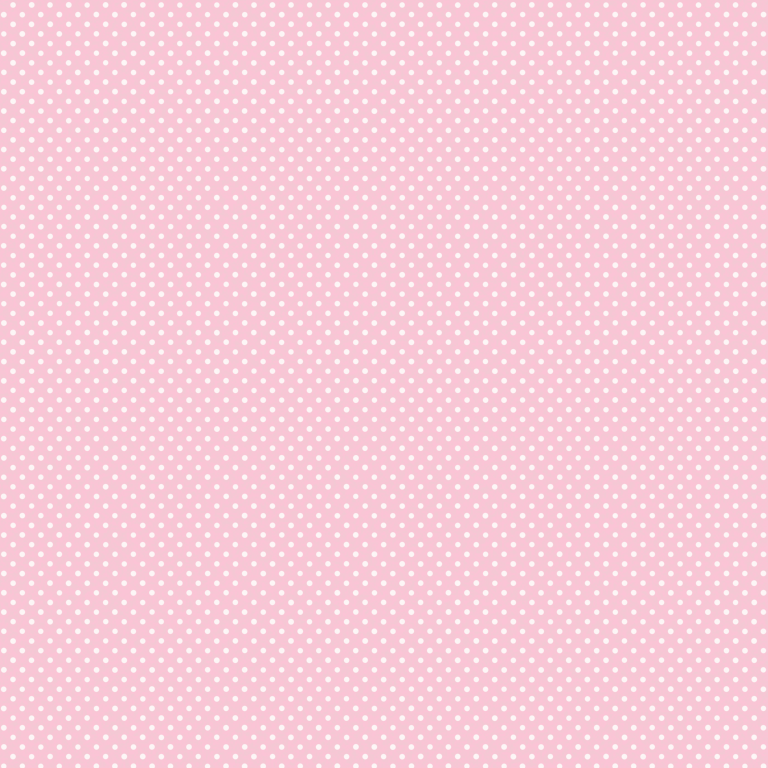
Reproduce this pattern procedurally as a WebGL 2 fragment shader.

```glsl
#version 300 es
precision highp float;
// Small off-white polka dots in staggered rows on a pale pink cloth.
// Two interleaved grids give the nearest dot centre; value noise adds
// slight irregularity to the dots and a fine grain to the pink.

#define REPEATS vec2(41.45, 39.85)
#define FIRST_DOT vec2(0.0170, 0.9935)
#define DOT_RADIUS 0.0036
#define RADIUS_VARIATION 0.0003
#define CENTRE_JITTER 0.0003
#define EDGE_SOFTNESS 0.0008
#define GRAIN_SCALE 420.0
#define DOT_COLOR vec3(0.99, 0.965, 0.965)
#define PINK_WARM vec3(0.985, 0.768, 0.838)
#define PINK_DULL vec3(0.952, 0.787, 0.830)

uniform vec2 u_resolution;
out vec4 fragColor;

float hash(vec2 p) {
    vec3 q = fract(vec3(p.xyx) * 0.1031);
    q += dot(q, q.yzx + 33.33);
    return fract((q.x + q.y) * q.z);
}

float valueNoise(vec2 p) {
    vec2 cell = floor(p);
    vec2 f = fract(p);
    f = f * f * (3.0 - 2.0 * f);
    float low = mix(hash(cell), hash(cell + vec2(1.0, 0.0)), f.x);
    float high = mix(hash(cell + vec2(0.0, 1.0)), hash(cell + 1.0), f.x);
    return mix(low, high, f.y);
}

// Signed distance to the dots of one grid, shifted by a part of a repeat
float gridDistance(vec2 uv, vec2 shift) {
    vec2 grid = (uv - FIRST_DOT) * REPEATS - shift;
    vec2 id = floor(grid + 0.5);
    vec2 seed = id + 100.0 + shift * 74.0;
    vec2 jitter = vec2(hash(seed), hash(seed + 19.0)) - 0.5;
    float radius = DOT_RADIUS + RADIUS_VARIATION * (hash(seed + 53.0) - 0.5);
    return length((grid - id) / REPEATS - CENTRE_JITTER * jitter) - radius;
}

void main() {
    float side = min(u_resolution.x, u_resolution.y);
    vec2 uv = gl_FragCoord.xy / side;

    // Grainy pink ground
    float grain = 0.6 * valueNoise(uv * GRAIN_SCALE)
                + 0.4 * valueNoise(uv * GRAIN_SCALE * 0.5 + 31.0);
    vec3 color = mix(PINK_WARM, PINK_DULL, smoothstep(0.15, 0.95, grain));

    // Staggered dots with soft edges
    float d = min(gridDistance(uv, vec2(0.0)), gridDistance(uv, vec2(0.5)));
    float edge = max(EDGE_SOFTNESS, 0.75 / side);
    float dotMask = 1.0 - smoothstep(-edge, edge, d);
    color = mix(color, DOT_COLOR + 0.012 * (grain - 0.5), dotMask);

    fragColor = vec4(color, 1.0);
}
```
